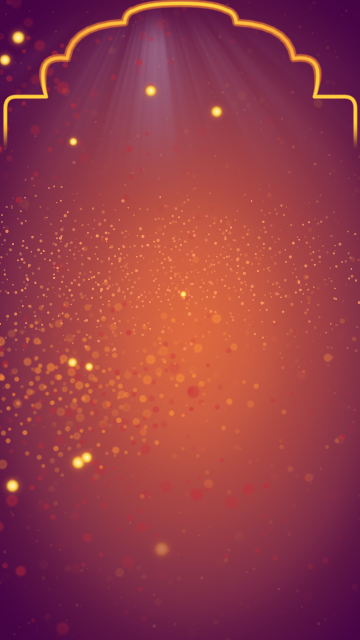
Write a Shadertoy shader that draws this background.

```glsl
// Lengths are in canvas widths; y runs downward from the top edge.
const vec3 PLUM = vec3(0.28, 0.015, 0.27);
const vec3 WINE = vec3(0.36, 0.075, 0.27);
const vec3 ROSE = vec3(0.52, 0.19, 0.285);
const vec3 BRICK = vec3(0.65, 0.26, 0.27);
const vec3 CORAL = vec3(0.80, 0.36, 0.26);
const vec3 EMBER = vec3(0.87, 0.41, 0.245);
const vec3 RAY_COLOR = vec3(0.66, 0.47, 0.60);
const vec3 GOLD = vec3(1.0, 0.82, 0.25);
const vec3 BRONZE = vec3(0.77, 0.37, 0.22);
const vec3 PEACH = vec3(1.0, 0.62, 0.38);
const vec3 AMBER = vec3(0.98, 0.56, 0.22);
const vec3 CRIMSON = vec3(0.78, 0.16, 0.22);

const vec2 GLOW_CENTER = vec2(0.53, 0.92);
const vec2 GLOW_RADIUS = vec2(0.62, 0.90);
const vec2 RAY_ORIGIN = vec2(0.43, -0.14);
const float UNIT = 1.0 / 432.0;
const float ARCH_AXIS = 0.501;
const float BAND = 0.0105;
const float CORE = 0.0048;

// Half arch: chained quadratic curves sharing their end points
const int CURVES = 8;
const vec2 ARCH[17] = vec2[17](
    vec2(0, 4), vec2(40, 4), vec2(55, 12), vec2(66, 15), vec2(67, 27),
    vec2(130, 30), vec2(136, 70), vec2(165, 66), vec2(165, 90),
    vec2(165, 103), vec2(161, 116), vec2(180, 116), vec2(197, 116),
    vec2(210, 116), vec2(210, 130), vec2(210, 155), vec2(210, 182));

// Bright lights: x, y, radius
const int LIGHTS = 12;
const vec3 LIGHT[12] = vec3[12](
    vec3(22, 45, 8), vec3(6, 72, 7), vec3(181, 109, 7), vec3(260, 134, 7),
    vec3(88, 170, 5), vec3(220, 353, 4), vec3(87, 435, 6), vec3(107, 440, 5),
    vec3(94, 555, 8), vec3(104, 549, 7), vec3(15, 583, 8), vec3(194, 659, 9));

float hash(vec2 p) {
    return fract(sin(dot(p, vec2(127.1, 311.7))) * 43758.5453);
}

float noise(float x) {
    float i = floor(x), f = fract(x);
    return mix(hash(vec2(i, 3.0)), hash(vec2(i + 1.0, 3.0)), f * f * (3.0 - 2.0 * f));
}

float bell(vec2 p, vec2 center, vec2 spread) {
    vec2 d = (p - center) / spread;
    return exp(-dot(d, d));
}

float segmentDistance(vec2 p, vec2 a, vec2 b) {
    vec2 v = b - a;
    return length(p - a - v * clamp(dot(p - a, v) / dot(v, v), 0.0, 1.0));
}

float archDistance(vec2 p) {
    p.x = abs(p.x - ARCH_AXIS);
    float d = 1.0;
    for (int i = 0; i < CURVES; i++) {
        vec2 a = ARCH[2 * i], b = ARCH[2 * i + 1], c = ARCH[2 * i + 2], last = a;
        for (int k = 1; k <= 7; k++) {
            float t = float(k) / 7.0;
            vec2 next = mix(mix(a, b, t), mix(b, c, t), t);
            d = min(d, segmentDistance(p, last * UNIT, next * UNIT));
            last = next;
        }
    }
    return d;
}

vec3 backdrop(vec2 p) {
    float d = length((p - GLOW_CENTER) / GLOW_RADIUS);
    vec3 col = mix(EMBER, CORAL, smoothstep(0.0, 0.34, d));
    col = mix(col, BRICK, smoothstep(0.24, 0.60, d));
    col = mix(col, ROSE, smoothstep(0.52, 0.82, d));
    col = mix(col, WINE, smoothstep(0.74, 1.04, d));
    return mix(col, PLUM, smoothstep(0.98, 1.22, d));
}

float lightRays(vec2 p) {
    vec2 v = p - RAY_ORIGIN;
    float a = atan(v.x, v.y);
    float streaks = 0.6 * noise(a * 13.0 + 40.0) + 0.4 * noise(a * 41.0 + 90.0);
    float beam = 0.5 * streaks * exp(-2.2 * a * a) + 0.32 * exp(-70.0 * a * a);
    return beam * smoothstep(0.0, 0.14, p.y) * smoothstep(0.60, 0.12, p.y);
}

// One jittered disc per cell of a turned grid, kept where density is high
float bokeh(vec2 p, float cell, float radius, float blur, float density, float seed) {
    vec2 g = mat2(0.86, 0.51, -0.51, 0.86) * p / cell + seed;
    vec2 id = floor(g);
    float pick = hash(id + seed), size = radius * mix(0.55, 1.0, hash(id + 5.3));
    float margin = (size + blur) / cell;
    vec2 spot = mix(vec2(margin), vec2(1.0 - margin), vec2(hash(id + 1.7), hash(id + 9.1)));
    float d = length(fract(g) - spot) * cell;
    float disc = smoothstep(size + blur, size - blur, d) * mix(0.75, 1.0, min(d / size, 1.0));
    return disc * smoothstep(pick - 0.05, pick + 0.12, density) * mix(0.35, 1.0, hash(id + 3.9));
}

void mainImage(out vec4 fragColor, in vec2 fragCoord) {
    float pixel = 1.0 / iResolution.x;
    vec2 p = vec2(fragCoord.x, iResolution.y - fragCoord.y) * pixel;
    vec3 col = mix(backdrop(p), RAY_COLOR, lightRays(p));

    // Drifting dust, from soft and red to small and bright
    float hazy = 0.32 * bell(p, vec2(0.15, 0.25), vec2(0.4, 0.35)) + 0.30 * bell(p, vec2(0.25, 1.30), vec2(0.6, 0.35));
    float warm = 0.75 * bell(p, vec2(0.12, 1.08), vec2(0.30, 0.18)) + 0.12 * bell(p, vec2(0.5, 1.0), vec2(0.5, 0.3));
    float fine = 0.55 * bell(p, vec2(0.42, 0.75), vec2(0.65, 0.17));
    col = mix(col, CRIMSON, 0.5 * bokeh(p, 0.065, 0.017, 0.006, hazy, 2.0));
    col = mix(col, CRIMSON, 0.6 * bokeh(p, 0.037, 0.009, 0.003, hazy + 0.5 * warm, 7.0));
    col = mix(col, AMBER, 0.75 * bokeh(p, 0.042, 0.013, 0.004, warm, 13.0));
    col = mix(col, AMBER, 0.85 * bokeh(p, 0.027, 0.007, 0.003, warm, 21.0));
    col = mix(col, PEACH, bokeh(p, 0.023, 0.0045, 0.002, fine, 31.0));
    col = mix(col, PEACH, bokeh(p, 0.016, 0.0032, 0.0015, fine, 47.0));

    // Bright lights with a warm halo
    for (int i = 0; i < LIGHTS; i++) {
        vec3 light = LIGHT[i] * UNIT;
        float d = length(p - light.xy) / light.z;
        float power = i == LIGHTS - 1 ? 0.45 : 1.0;
        col = mix(col, AMBER, 0.8 * power * exp(-1.1 * d * d));
        vec3 core = mix(vec3(1.0, 0.96, 0.72), GOLD, smoothstep(0.0, 0.8, d));
        col = mix(col, core, power * power * smoothstep(1.1, 0.5, d));
    }

    // Gilded arch, its legs fading out
    if (p.y < 0.46) {
        float d = archDistance(p);
        float fade = smoothstep(0.42, 0.33, p.y);
        float legs = smoothstep(0.20, 0.27, p.y);
        float width = mix(BAND, CORE, legs);
        col = mix(col, BRONZE, fade * smoothstep(width + pixel, width - pixel, d));
        vec3 gilt = mix(GOLD, AMBER, 0.6 * bell(p.yy, vec2(0.12), vec2(0.09)));
        col = mix(col, gilt, fade * smoothstep(CORE + pixel, CORE - pixel, d));
    }
    fragColor = vec4(col, 1.0);
}
```
